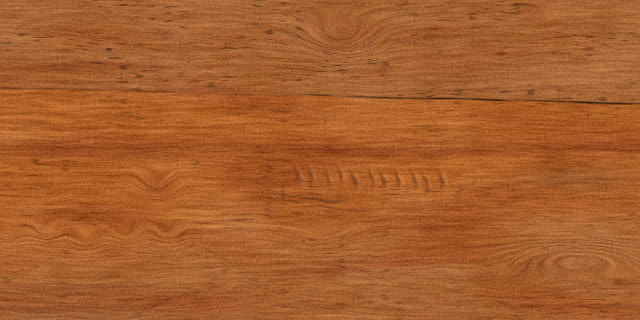
A Shadertoy shader for this texture:

```glsl
// Weathered orange-brown wood planks with fine grain, knots, a seam and saw marks.

vec2 gradientAt(vec2 cell) {
    vec3 h = fract(cell.xyx * vec3(0.1031, 0.1030, 0.0973));
    h += dot(h, h.yzx + 33.33);
    float angle = 6.2832 * fract((h.x + h.y) * h.z);
    return vec2(cos(angle), sin(angle));
}

// Gradient noise, roughly -0.7 to 0.7
float noise(vec2 p) {
    vec2 i = floor(p), f = fract(p);
    vec2 u = f * f * f * (f * (f * 6.0 - 15.0) + 10.0);
    float a = dot(gradientAt(i), f);
    float b = dot(gradientAt(i + vec2(1, 0)), f - vec2(1, 0));
    float c = dot(gradientAt(i + vec2(0, 1)), f - vec2(0, 1));
    float d = dot(gradientAt(i + vec2(1, 1)), f - vec2(1, 1));
    return mix(mix(a, b, u.x), mix(c, d, u.x), u.y);
}

// Soft elliptical spot
float spot(vec2 p, vec2 centre, vec2 radius) {
    vec2 d = (p - centre) / radius;
    return exp(-dot(d, d));
}

// Height across the grain, bulged around knots and cathedral arches
float grainHeight(vec2 p) {
    float v = p.y + 0.025 * noise(p * vec2(1.6, 3.0)) + 0.007 * noise(p * vec2(7.0, 14.0));
    v += 0.002 * noise(p * vec2(28.0, 45.0));
    v += 0.09 * spot(p, vec2(1.07, 0.88), vec2(0.11, 0.065));
    v += 0.05 * spot(p, vec2(0.49, 0.42), vec2(0.06, 0.05));
    v -= 0.09 * spot(p, vec2(1.80, 0.20), vec2(0.20, 0.055));
    v += 0.04 * spot(p, vec2(1.02, 0.26), vec2(0.13, 0.04));
    for (int i = 0; i < 5; i++) {
        float n = float(i);
        v += 0.035 * spot(p, vec2(0.02 + 0.125 * n, 0.26 + 0.012 * sin(n * 2.3)), vec2(0.05, 0.035));
    }
    return v;
}

void mainImage(out vec4 fragColor, in vec2 fragCoord) {
    vec2 p = fragCoord / iResolution.y;
    p.x *= 2.0 * iResolution.y / iResolution.x;
    float v = grainHeight(p);

    // Plank seam and broad colour zones
    float seam = p.y - 0.727 + 0.026 * p.x - 0.004 * noise(vec2(p.x * 4.0, 2.5));
    float upper = smoothstep(-0.004, 0.004, seam);
    float cloud = noise(p * vec2(2.2, 6.0) + 7.0) + 0.6 * noise(p * vec2(6.0, 15.0));
    float dull = 0.8 * upper + (1.0 - upper) * 0.75 * smoothstep(0.38, 0.0, p.y - 0.09 * p.x);
    vec3 wood = mix(vec3(0.700, 0.385, 0.155), vec3(0.640, 0.390, 0.215), clamp(dull + 0.5 * cloud, 0.0, 1.0));
    wood += vec3(0.07, 0.06, 0.04) * cloud;
    float red = smoothstep(0.0, 0.5, noise(p * vec2(1.8, 9.0) + 31.0));
    wood = mix(wood, vec3(0.610, 0.295, 0.125), red * (0.65 - 0.3 * upper));

    // Red-brown stains and grey worn patches
    float band = exp(-pow((p.y - 0.535 + 0.015 * noise(vec2(p.x * 2.0, 4.0))) / 0.025, 2.0));
    float stain = band * (0.55 + 0.5 * noise(vec2(p.x * 2.5, p.y * 30.0)));
    stain += 0.4 * spot(p, vec2(0.49, 0.42), vec2(0.045, 0.04));
    stain += 0.45 * spot(p, vec2(1.07, 0.88), vec2(0.07, 0.05));
    stain += 0.55 * spot(p, vec2(0.25, 0.79), vec2(0.28, 0.018));
    stain += 0.4 * spot(p, vec2(0.82, 0.39), vec2(0.06, 0.07));
    wood = mix(wood, vec3(0.555, 0.262, 0.115), clamp(stain, 0.0, 0.8));
    float worn = spot(p, vec2(1.80, 0.44), vec2(0.18, 0.035)) + 0.7 * spot(p, vec2(0.15, 0.02), vec2(0.35, 0.1));
    wood = mix(wood, vec3(0.54, 0.32, 0.18), 0.6 * worn);

    // Growth rings, broken fibres and rough surface
    float rings = noise(vec2(p.x * 2.5, v * 65.0));
    float fibres = noise(vec2(p.x * 13.0, v * 150.0 + 9.0));
    float speckle = noise(p * vec2(120.0, 190.0));
    float patchy = 0.75 + 0.7 * noise(p * vec2(2.5, 7.0) + 20.0);
    float tone = 0.11 * rings * patchy + 0.10 * fibres + 0.09 * speckle;

    // Even ridges below the seam, and stronger lines around the arches
    float ridges = smoothstep(0.52, 0.58, p.y) * (1.0 - upper) * smoothstep(1.7, 0.2, p.x);
    tone += 0.024 * ridges * sin(v * 330.0 + 4.0 * noise(p * vec2(5.0, 9.0)));
    tone += 0.03 * ridges * noise(vec2(p.x * 75.0, p.y * 14.0));
    float arches = spot(p, vec2(0.25, 0.26), vec2(0.45, 0.05)) + 1.3 * spot(p, vec2(1.75, 0.20), vec2(0.35, 0.08));
    arches += 0.5 * spot(p, vec2(1.07, 0.88), vec2(0.16, 0.09));
    arches *= 0.7 + noise(p * vec2(14.0, 28.0));
    tone += 0.05 * arches * sin(v * 300.0 + 3.0 * noise(p * 10.0));
    wood += tone * vec3(1.0, 0.85, 0.60);

    // Thin dark pores and sparse nicks
    float pores = smoothstep(0.20, 0.42, noise(vec2(p.x * 22.0, v * 125.0 + 40.0)));
    pores *= smoothstep(-0.2, 0.35, noise(p * vec2(4.0, 11.0) + 50.0));
    float nicks = smoothstep(0.50, 0.60, noise(p * vec2(28.0, 75.0) + 70.0));
    wood *= 1.0 - 0.24 * pores * (0.8 + 0.4 * upper) - 0.18 * nicks;

    // Row of curved saw marks, each with a lit right edge
    float shade = 0.0, light = 0.0;
    for (int i = 0; i < 11; i++) {
        float n = float(i);
        vec2 q = p - vec2(0.93 + 0.045 * n + 0.005 * sin(n * 4.1), 0.453 - 0.002 * n + 0.006 * sin(n * 2.7));
        q.x += 0.25 * q.y + 5.0 * q.y * q.y + 0.006 * noise(p * 45.0);
        float strength = 0.85 + 0.15 * sin(n * 1.9 + 1.0);
        shade += strength * spot(q, vec2(0.0), vec2(0.006, 0.026));
        light += strength * spot(q, vec2(0.012, 0.0), vec2(0.008, 0.028));
    }

    // Torn dark streaks beneath the marks
    vec2 t = p - vec2(1.0, 0.37);
    t.y += 0.12 * t.x;
    float tear = smoothstep(0.25, 0.75, 0.5 + 0.5 * sin(t.y * 400.0 + 5.0 * noise(p * vec2(12.0, 20.0))));
    tear *= smoothstep(-0.25, 0.15, noise(p * vec2(18.0, 60.0)));
    shade += tear * spot(t, vec2(0.0), vec2(0.14, 0.03));
    shade += 0.7 * spot(t, vec2(-0.115, 0.005), vec2(0.006, 0.025));
    wood = mix(wood, vec3(0.38, 0.20, 0.12), 0.65 * clamp(shade, 0.0, 1.0));
    wood += 0.07 * light * vec3(1.0, 0.8, 0.5);

    // Thin seam shadow, deeper in broken stretches to the right
    float gap = 0.22 + 0.25 * smoothstep(0.7, 1.6, p.x) + 0.6 * noise(vec2(p.x * 11.0, 1.5));
    wood *= 1.0 - clamp(gap, 0.08, 0.65) * exp(-pow(seam / 0.0032, 2.0));

    fragColor = vec4(clamp(wood, 0.0, 1.0), 1.0);
}
```
